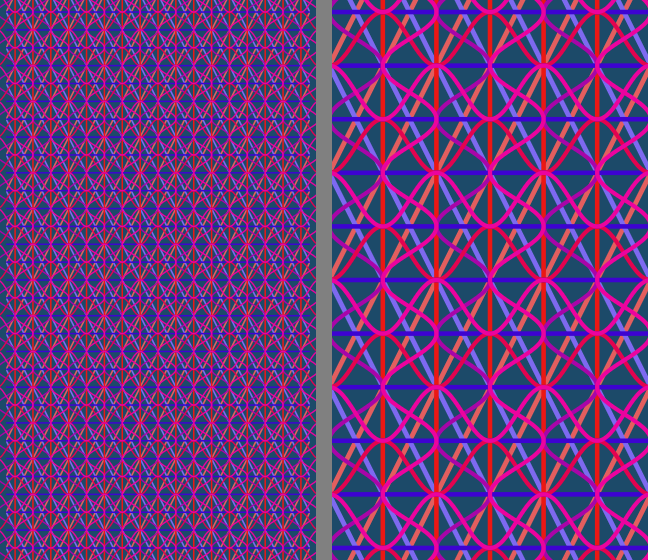
Left, the full canvas; right, a detail of the centre.
Reproduce this pattern procedurally as a Shadertoy shader.

```glsl
// A centred square lattice of red and indigo rules, crossed by steep pale
// diagonals and woven over by cosine waves running along both axes.
// Each family is a folded distance, stroked and painted in order over slate.

const float PI = 3.14159265;
const float CELL = 0.0319;         // lattice pitch, in canvas heights
const float HALF_COLUMNS = 8.5;    // straight rules stop here, in cells
const float RULE_WIDTH = 0.085;    // stroke widths, in cells
const float DIAGONAL_WIDTH = 0.09;
const float WAVE_WIDTH = 0.078;
const float SLOPE = 2.0;           // rise of the diagonals per cell
const float SWING = 0.5;           // wave amplitude, in cells

const vec3 SLATE   = vec3(0.11, 0.29, 0.41);
const vec3 RED     = vec3(0.92, 0.09, 0.08);
const vec3 INDIGO  = vec3(0.24, 0.01, 0.82);
const vec3 SALMON  = vec3(0.89, 0.37, 0.37);
const vec3 PERI    = vec3(0.49, 0.41, 0.94);
const vec3 CRIMSON = vec3(0.89, 0.01, 0.31);
const vec3 MAGENTA = vec3(0.92, 0.01, 0.62);
const vec3 PURPLE  = vec3(0.66, 0.02, 0.66);

// Signed offset to the nearest multiple of period
float fold(float x, float period) {
    return x - period * floor(x / period + 0.5);
}

// Coverage of a stroke of given width, with one pixel of smoothing
float stroke(float dist, float width, float pixel) {
    return clamp((0.5 * width - abs(dist)) / pixel + 0.5, 0.0, 1.0);
}

// Distance to lines of slope +SLOPE or -SLOPE, one per cell across
float diagonal(vec2 p, float direction) {
    return fold(p.x - direction * p.y / SLOPE, 1.0) * SLOPE / length(vec2(1.0, SLOPE));
}

// Distance to waves along t, stacked every two cells along s
float wave(float t, float s, float swing) {
    float offset = fold(s - 0.5 - swing * cos(PI * t), 2.0);
    float steepness = PI * swing * sin(PI * t);
    return offset / sqrt(1.0 + steepness * steepness);
}

void mainImage(out vec4 fragColor, in vec2 fragCoord) {
    float pixel = 1.0 / (CELL * iResolution.y);
    vec2 p = (fragCoord - 0.5 * iResolution.xy) * pixel;
    vec3 color = SLATE;

    // Straight rules, bounded to whole columns
    float inside = clamp((HALF_COLUMNS - abs(p.x)) / pixel + 0.5, 0.0, 1.0);
    color = mix(color, SALMON, inside * stroke(diagonal(p, 1.0), DIAGONAL_WIDTH, pixel));
    color = mix(color, PERI, inside * stroke(diagonal(p, -1.0), DIAGONAL_WIDTH, pixel));
    color = mix(color, RED, inside * stroke(fold(p.x, 1.0), RULE_WIDTH, pixel));
    color = mix(color, INDIGO, inside * stroke(fold(p.y, 1.0), RULE_WIDTH, pixel));

    // Waves, running past the ruled area to the edges
    color = mix(color, PURPLE, stroke(wave(p.y, p.x + 1.0, SWING), WAVE_WIDTH, pixel));
    color = mix(color, CRIMSON, stroke(wave(p.x, p.y, SWING), WAVE_WIDTH, pixel));
    color = mix(color, MAGENTA, stroke(wave(p.x, p.y + 1.0, -SWING), WAVE_WIDTH, pixel));
    color = mix(color, MAGENTA, stroke(wave(p.y, p.x, -SWING), WAVE_WIDTH, pixel));

    fragColor = vec4(color, 1.0);
}
```
